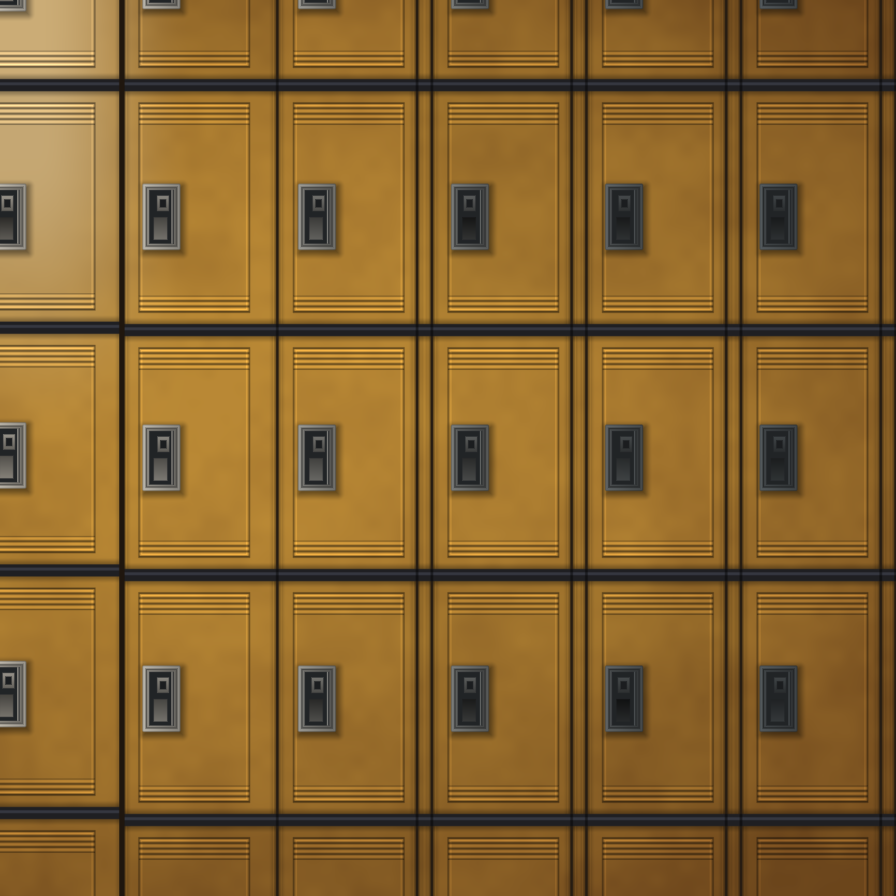
This pattern is drawn by a three.js fragment shader. Its source:

```glsl
varying vec2 vUv;

const vec2  PITCH       = vec2(0.1725, 0.2734); // locker spacing
const float END_PITCH_Y = 0.2708;               // row spacing of the leftmost stack
const vec2  ORIGIN      = vec2(0.137, 0.095);   // first full door, measured from top left
const float STRIP_X     = 0.156;                // where the filler strip starts
const float BAR_HALF    = 0.0068;
const float SEAM_HALF   = 0.0015;
const float END_GAP     = 0.0030;
const vec2  PANEL_X     = vec2(0.0182, 0.1413);
const float PANEL_INSET = 0.0200;
const float RIB         = 0.0061;
const vec2  LOCK_POS    = vec2(0.0443, 0.147);
const vec2  LOCK_HALF   = vec2(0.0212, 0.0370);
const float SOFT        = 0.0011;

const vec3 PAINT       = vec3(0.69, 0.505, 0.195);
const vec3 PAINT_DARK  = vec3(0.49, 0.33, 0.13);
const vec3 PAINT_PALE  = vec3(0.79, 0.67, 0.46);
const vec3 SEAM        = vec3(0.15, 0.11, 0.07);
const vec3 BAR         = vec3(0.12, 0.12, 0.135);
const vec3 BAR_SHINE   = vec3(0.23, 0.24, 0.28);
const vec3 METAL_LIGHT = vec3(0.66, 0.64, 0.60);
const vec3 METAL_DARK  = vec3(0.27, 0.29, 0.30);
const vec3 RECESS      = vec3(0.13, 0.14, 0.15);

float hash(vec2 p) {
  vec3 h = fract(vec3(p.xyx) * 0.1031);
  h += dot(h, h.yzx + 33.33);
  return fract((h.x + h.y) * h.z);
}

float noise(vec2 p) {
  vec2 i = floor(p), f = fract(p);
  f = f * f * (3.0 - 2.0 * f);
  return mix(mix(hash(i), hash(i + vec2(1, 0)), f.x),
             mix(hash(i + vec2(0, 1)), hash(i + vec2(1, 1)), f.x), f.y);
}

float box(vec2 p, vec2 halfSize) {
  vec2 d = abs(p) - halfSize;
  return length(max(d, 0.0)) + min(max(d.x, d.y), 0.0);
}

float fill(float d) { return 1.0 - smoothstep(-SOFT, SOFT, d); }
float line(float d, float halfWidth) { return fill(abs(d) - halfWidth); }

// Signed relief of a stack of pressed ribs starting at height top
float ribs(vec2 q, float top, float count) {
  float size = count * RIB;
  vec2 centre = vec2(0.5 * (PANEL_X.x + PANEL_X.y), top + 0.5 * size);
  float mask = fill(box(q - centre, vec2(0.5 * (PANEL_X.y - PANEL_X.x), 0.5 * size)));
  return mask * cos(6.2832 * ((q.y - top) / RIB - 0.45));
}

// Paint lit from the upper left
vec3 paintColor(vec2 p) {
  vec2 away = p - vec2(0.25, 0.45);
  float light = 1.02 - 1.25 * away.x * away.x - 2.9 * away.y * away.y;
  light += 0.30 * (noise(p * 17.0) - 0.5) + 0.14 * (noise(p * 60.0) - 0.5);
  float wash = (1.0 - smoothstep(0.04, 0.22, p.x)) * (1.0 - smoothstep(0.16, 0.52, p.y));
  return mix(mix(PAINT_DARK, PAINT, clamp(light, -0.3, 1.1)), PAINT_PALE, wash);
}

// Recessed latch; l is relative to its centre, y down
vec3 drawLock(vec3 color, vec2 l, float x, float seed) {
  color *= 1.0 - 0.45 * (1.0 - smoothstep(-0.004, 0.009, box(l - vec2(0.002, 0.003), LOCK_HALF)));
  vec3 metal = mix(METAL_LIGHT, METAL_DARK, smoothstep(-0.05, 0.85, x));
  float d = box(l, LOCK_HALF - 0.002) - 0.002;
  float bevel = 0.82 - 7.0 * l.x + 0.25 * line(d + 0.002, 0.001);
  vec3 plate = metal * bevel;
  plate = mix(plate, metal * 0.5, line(d + 0.0045, 0.0006));
  float hole = box(l, LOCK_HALF - vec2(0.0075, 0.0070));
  plate = mix(plate, RECESS, fill(hole));
  plate = mix(plate, metal * 1.1, line(l.x - 0.0118, 0.0006) * fill(hole));
  // Knob, slot and latch tongue
  vec2 k = l - vec2(0.001 + 0.003 * (seed - 0.5), -0.015);
  plate = mix(plate, metal * (0.75 - 18.0 * k.y), fill(box(k, vec2(0.0065, 0.0085))));
  plate = mix(plate, RECESS * 0.8, fill(box(k, vec2(0.0035, 0.0045))));
  vec2 t = l - vec2(-0.001, 0.013);
  plate = mix(plate, metal * (0.35 + 0.35 * seed + 12.0 * t.y), fill(box(t, vec2(0.0075, 0.0125))));
  return mix(color, plate, fill(d));
}

void main() {
  vec2 p = vec2(vUv.x, 1.0 - vUv.y);

  // Locker cell and local position, y down
  float col = floor((p.x - ORIGIN.x) / PITCH.x);
  float pitchY = col < 0.0 ? END_PITCH_Y : PITCH.y;
  float row = floor((p.y - ORIGIN.y) / pitchY);
  vec2 q = p - ORIGIN - vec2(col * PITCH.x, row * pitchY);
  float seed = hash(vec2(col, row) + 11.0);

  // Door or filler strip bounds; the first two stacks have no strip
  float split = col < 1.0 ? PITCH.x : STRIP_X;
  float edgeX = min(min(q.x, PITCH.x - q.x), abs(q.x - split));
  float barY = min(q.y, pitchY - q.y);
  float edgeY = barY - BAR_HALF;

  vec3 color = paintColor(p) * (0.97 + 0.06 * seed);
  color *= mix(0.70, 1.0, smoothstep(0.0, 0.010, edgeX));
  color *= mix(0.72, 1.0, smoothstep(0.0, 0.008, edgeY));
  color *= 1.0 + 0.22 * line(edgeX - 0.0042, 0.0004);

  // Pressed panel with ribs at both ends
  vec2 panelHalf = vec2(0.5 * (PANEL_X.y - PANEL_X.x), 0.5 * pitchY - PANEL_INSET);
  float panel = box(q - vec2(0.5 * (PANEL_X.x + PANEL_X.y), 0.5 * pitchY), panelHalf);
  color *= 1.0 - 0.36 * line(panel, 0.0009);
  color *= 1.0 + 0.20 * line(panel + 0.0030, 0.0006);
  float relief = ribs(q, PANEL_INSET, 4.0) + ribs(q, pitchY - PANEL_INSET - 3.0 * RIB, 3.0);
  color *= 1.0 + (relief > 0.0 ? 0.20 : 0.38) * relief;

  vec2 lockPos = LOCK_POS + vec2(0.005 * (hash(vec2(col, 5.0)) - 0.5), -0.0045 * row);
  color = drawLock(color, q - lockPos, p.x, seed);

  // Seams and dark rails
  color = mix(color, SEAM, fill(edgeX - SEAM_HALF));
  float signedBar = q.y < 0.5 * pitchY ? q.y : q.y - pitchY;
  vec3 rail = mix(BAR, BAR_SHINE, 0.8 * line(signedBar + 0.0015, 0.0016));
  rail *= 1.0 - 0.45 * fill(edgeX - SEAM_HALF);
  color = mix(color, rail, fill(edgeY));
  color = mix(color, SEAM * 0.8, line(p.x - ORIGIN.x + 0.001, END_GAP));

  gl_FragColor = vec4(color, 1.0);
}
```
